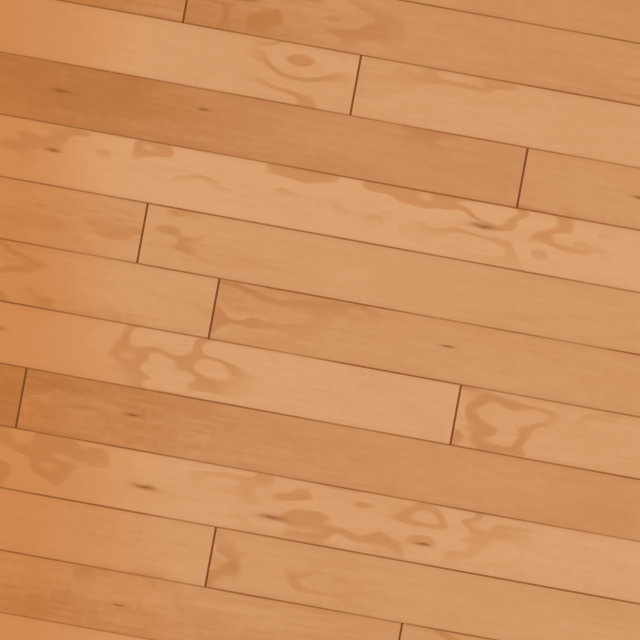
A WebGL 1 fragment shader for this texture:

```glsl
precision highp float;
// Tilted hardwood floor: long maple boards in staggered rows, with thin seams.
// Rotated coordinates split into rows and boards; each board gets its own tone,
// grain, wavy figure and flecks, and a warm glow falls across the left side.

uniform vec2 u_resolution;

const float SLOPE = 0.182;        // fall of the rows across the canvas
const float ROW_PITCH = 0.0973;
const float ROW_OFFSET = 0.0807;
const float BOARD_LENGTH = 1.19;
const float FIRST_JOINT = 0.868;
const float JOINT_STEP = 0.288;   // stagger from one row to the next
const float SEAM_HALF = 0.0009;
const float JOINT_HALF = 0.0012;
const float EDGE_BLUR = 0.0017;
const float FLECK_CHANCE = 0.16;
const vec2 FLECK_SIZE = vec2(0.017, 0.0034);

const vec3 LIGHT = vec3(0.865, 0.635, 0.445);
const vec3 TAN = vec3(0.765, 0.510, 0.315);
const vec3 ORANGE = vec3(0.81, 0.51, 0.28);
const vec3 DARK = vec3(0.69, 0.41, 0.20);
const vec3 SEAM = vec3(0.55, 0.32, 0.16);
const vec3 JOINT = vec3(0.43, 0.24, 0.11);

float hash(vec2 p) {
  return fract(sin(dot(p, vec2(127.1, 311.7))) * 43758.5453);
}

float noise(vec2 p) {
  vec2 i = floor(p);
  vec2 f = fract(p);
  f = f * f * (3.0 - 2.0 * f);
  return mix(mix(hash(i), hash(i + vec2(1.0, 0.0)), f.x),
             mix(hash(i + vec2(0.0, 1.0)), hash(i + vec2(1.0, 1.0)), f.x), f.y);
}

float fbm(vec2 p) {
  float sum = 0.0;
  float gain = 0.55;
  for (int i = 0; i < 3; i++) {
    sum += gain * noise(p);
    p = p * 2.1 + 17.3;
    gain *= 0.45;
  }
  return sum;
}

// Where the boards of a row meet: a regular stagger with a local wobble.
float jointPosition(float row) {
  float near = row - 4.6;
  float wobble = 0.25 * sin(2.0 * (row - 4.0)) * exp(-0.25 * near * near);
  return FIRST_JOINT + JOINT_STEP * row + wobble;
}

float line(float dist, float halfWidth, float blur) {
  return 1.0 - smoothstep(halfWidth - 0.5 * blur, halfWidth + blur, dist);
}

// Small dark mineral streaks, at most one per cell.
float flecks(vec2 grid) {
  vec2 cell = floor(grid);
  vec2 center = 0.3 + 0.4 * vec2(hash(cell + 3.7), hash(cell + 8.1));
  vec2 d = (fract(grid) - center) * vec2(0.23, ROW_PITCH);
  d.y += 0.003 * (noise(grid * vec2(16.0, 8.0)) - 0.5);
  d /= FLECK_SIZE * mix(0.5, 1.2, hash(cell + 5.3));
  return step(1.0 - FLECK_CHANCE, hash(cell + 1.9)) * exp(-dot(d, d));
}

void main() {
  vec2 p = gl_FragCoord.xy / u_resolution;
  float down = 1.0 - p.y;
  float blur = max(EDGE_BLUR, 1.0 / u_resolution.y);

  // Row and board coordinates
  vec2 q = vec2(p.x + SLOPE * down, down - SLOPE * p.x);
  float v = (q.y - ROW_OFFSET) / ROW_PITCH;
  float row = floor(v);
  float fromJoint = q.x - jointPosition(row);
  float board = floor(fromJoint / BOARD_LENGTH);
  float along = fromJoint - board * BOARD_LENGTH;
  vec2 id = vec2(board, row);
  vec2 seed = 40.0 * vec2(hash(id + 2.3), hash(id + 6.7));

  // Board tone with stretched grain and soft mottling
  float tone = 0.32 + 0.25 * cos(2.5 * row) + 0.22 * (hash(id) - 0.5);
  tone += 0.30 * (fbm(q * vec2(5.0, 22.0) + seed) - 0.43);
  tone += 0.14 * (noise(q * vec2(22.0, 190.0) + seed) - 0.5);
  tone += 0.09 * (noise(p * 120.0) - 0.5);
  tone += 0.12 * smoothstep(0.65, 1.0, p.y);
  vec3 color = mix(LIGHT, TAN, clamp(tone, 0.0, 1.15));

  // Warm glow and deeper colour toward the left
  float cloud = 0.16 * (fbm(p * 5.0) - 0.43);
  float reach = mix(0.36, 0.27, smoothstep(0.0, 0.5, p.y));
  float glow = 1.0 - smoothstep(0.0, reach, p.x + cloud);
  color = mix(color, ORANGE, 0.75 * glow);
  float shade = 1.0 - smoothstep(0.05, 0.65, p.x + cloud);
  color = mix(color, DARK, 0.62 * shade * smoothstep(0.3, 0.8, tone));

  // Wavy figure in patches, most often at the start of a board
  float patches = noise(q * vec2(4.0, 11.0) + seed) + 0.25 * exp(-along / 0.14);
  float wave = sin(24.0 * fbm(q * vec2(7.0, 16.0) + seed));
  float figure = smoothstep(0.1, 0.95, wave) * smoothstep(0.58, 0.9, patches);
  color = mix(color, DARK, 0.36 * figure);
  color = mix(color, SEAM, 0.7 * flecks(vec2(q.x / 0.23, v)));

  // Uneven seams between rows, stronger joints at the board ends
  float seamDist = abs(fract(v + 0.5) - 0.5) * ROW_PITCH;
  float wear = mix(0.25, 0.85, noise(vec2(q.x * 9.0, floor(v + 0.5) * 7.3)));
  color = mix(color, SEAM, 0.12 * exp(-seamDist / 0.004));
  color = mix(color, SEAM, wear * line(seamDist, SEAM_HALF, blur));
  float jointDist = min(along, BOARD_LENGTH - along);
  color = mix(color, JOINT, 0.8 * line(jointDist, JOINT_HALF, blur));

  gl_FragColor = vec4(color, 1.0);
}
```
